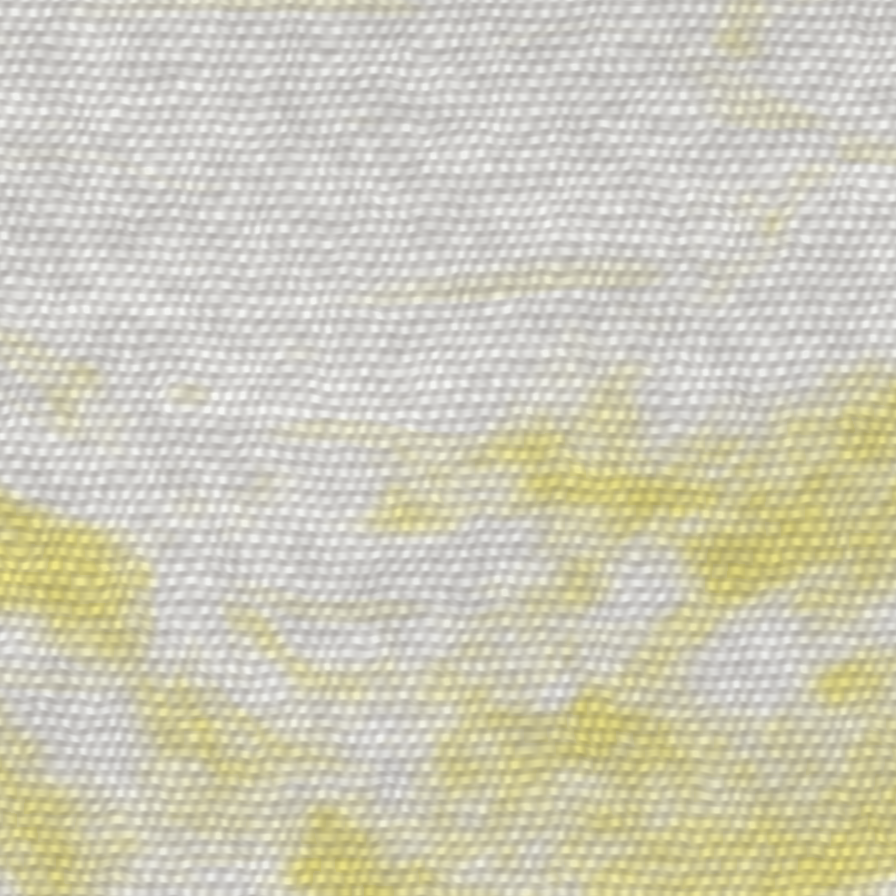
Write a WebGL 1 fragment shader that draws this texture.

```glsl
precision highp float;
uniform vec2 u_resolution;

const float TAU = 6.2831853;
const vec2 WEAVE_COUNT = vec2(58.0, 63.0);  // stitches per row, rows
const vec3 THREAD_LIGHT = vec3(0.91, 0.91, 0.9);
const vec3 THREAD_GAP = vec3(0.725, 0.715, 0.705);
const vec3 STAIN_TINT = vec3(0.98, 0.945, 0.6);
const vec2 STAIN_SCALE = vec2(5.5, 8.0);
const float STAIN_TOP = 0.55;
const float STAIN_BEND = 0.7;
const float STAIN_RAGGED = 0.13;
const float WEFT_DIP = 0.4;
const float WARP_HEIGHT = 0.42;
const float THREAD_WOBBLE = 0.6;
const float STITCH_VARIATION = 0.4;
const float FIBRE_GRAIN = 0.03;
const float FOLD_SHADE = 0.04;

float hash(vec2 p) {
  return fract(sin(dot(p, vec2(127.1, 311.7))) * 43758.5453);
}

float noise(vec2 p) {
  vec2 cell = floor(p);
  vec2 f = fract(p);
  f = f * f * (3.0 - 2.0 * f);
  float low = mix(hash(cell), hash(cell + vec2(1.0, 0.0)), f.x);
  float high = mix(hash(cell + vec2(0.0, 1.0)), hash(cell + 1.0), f.x);
  return mix(low, high, f.y);
}

float fbm(vec2 p) {
  float sum = 0.0;
  float weight = 0.53;
  for (int i = 0; i < 4; i++) {
    sum += weight * noise(p);
    p = mat2(1.6, 1.2, -1.2, 1.6) * p + 7.3;
    weight *= 0.5;
  }
  return sum;
}

// One at whole x, zero halfway between
float wave(float x) {
  return 0.5 + 0.5 * cos(TAU * x);
}

// Height of the plain weave in x, identity of the stitch in yz
vec3 weave(vec2 uv) {
  vec2 p = uv * WEAVE_COUNT;
  p.y += THREAD_WOBBLE * (noise(uv * vec2(5.0, 4.0)) + 0.4 * noise(uv * vec2(21.0, 9.0)));
  p.y += 0.25 * (noise(p * vec2(0.8, 0.5) + 60.0) - 0.5);
  p.x += 0.7 * noise(p * vec2(0.45, 0.4) + 80.0);
  float row = floor(p.y);
  float seam = floor(p.y + 0.5);
  float shifted = p.x + 0.5 * mod(row, 2.0);
  vec2 stitch = vec2(floor(shifted), row);

  // Weft bulges once per stitch, warp bridges the seams between rows
  float weft = smoothstep(0.0, 0.85, wave(p.y - 0.5));
  float bulge = wave(shifted - 0.5);
  float bridge = wave(p.x + 0.5 * mod(seam, 2.0) - 0.15);
  float height = weft * mix(WEFT_DIP, 1.0, bulge);
  height += (1.0 - weft) * WARP_HEIGHT * bridge;
  height *= 1.0 + STITCH_VARIATION * (hash(stitch) - 0.5) * bulge;
  height += 0.35 * (noise(p * vec2(0.7, 0.9) + 20.0) - 0.5);
  return vec3(height, stitch);
}

// Soaked pigment: bent ragged blotches low down, faint streaks above
float stain(vec2 uv) {
  vec2 q = uv;
  float offset = uv.x - 0.45;
  q.y -= STAIN_BEND * offset * offset;
  vec2 swirl = vec2(noise(uv * 7.0 + 3.1), noise(uv * 7.0 + 17.4)) - 0.5;
  float pigment = fbm(q * STAIN_SCALE + swirl * 0.8 + 11.0);
  pigment += STAIN_RAGGED * (noise(uv * vec2(30.0, 36.0)) - 0.5);
  float edge = uv.y - 0.06 * uv.x + 0.18 * (noise(uv * 4.0 + 31.0) - 0.5);
  float soaked = 1.0 - smoothstep(STAIN_TOP - 0.14, STAIN_TOP + 0.08, edge);
  float blotch = smoothstep(0.4, 0.88, pigment + mix(-0.25, 0.09, soaked));
  float streak = smoothstep(0.76, 0.95, noise(uv * vec2(5.0, 21.0) + swirl + 5.0));
  return max(blotch, 0.25 * streak);
}

void main() {
  vec2 uv = gl_FragCoord.xy / u_resolution;

  // Woven threads with fine fibres
  vec3 cloth = weave(uv);
  float fibre = noise(uv * vec2(130.0, 200.0)) - 0.5;
  vec3 color = mix(THREAD_GAP, THREAD_LIGHT, clamp(cloth.x, -0.2, 1.15));
  color += FIBRE_GRAIN * fibre;

  // Broad folds and uneven thread rows
  float fold = noise(uv * vec2(2.5, 9.0) + 40.0) - 0.5;
  float slub = noise(uv * vec2(9.0, 50.0) + 70.0) - 0.5;
  color *= 1.0 + FOLD_SHADE * (fold + 0.7 * slub);

  // Pigment taken up unevenly by each stitch
  float uptake = 0.9 + 0.2 * hash(cloth.yz + 9.0);
  color *= mix(vec3(1.0), STAIN_TINT, clamp(stain(uv) * uptake, 0.0, 1.1));

  gl_FragColor = vec4(clamp(color, 0.0, 1.0), 1.0);
}
```
